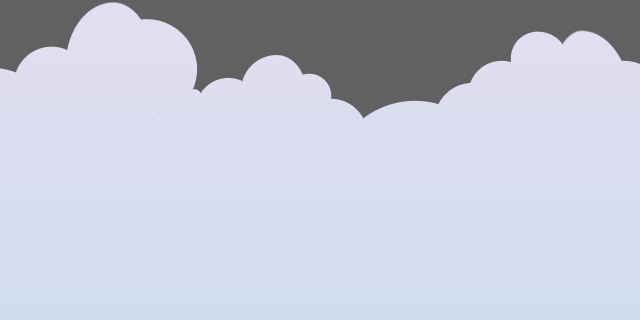
Reproduce this background procedurally as a WebGL 2 fragment shader.

```glsl
#version 300 es
precision highp float;
// Pale lavender-to-blue cloud bank with rounded tops against a flat grey sky.

uniform vec2 u_resolution;
out vec4 fragColor;

// The canvas spans this many design units, whatever its pixel size.
const vec2 CANVAS = vec2(768.0, 384.0);
const float BANK_HEIGHT = 241.5;

const vec3 SKY_GREY = vec3(0.38);
const vec3 CLOUD_LOW = vec3(0.818, 0.865, 0.933);
const vec3 CLOUD_HIGH = vec3(0.89, 0.87, 0.945);

// Dome centres, from left to right.
const int DOME_COUNT = 14;
const vec2 CENTRES[DOME_COUNT] = vec2[](
    vec2(-10.0, 222.5), vec2(62.0, 282.0), vec2(136.0, 306.0), vec2(233.0, 268.0),
    vec2(274.0, 249.0), vec2(332.0, 274.0), vec2(371.0, 269.0), vec2(397.0, 219.0),
    vec2(498.0, 161.0), vec2(567.0, 239.0), vec2(602.0, 271.0), vec2(645.0, 314.0),
    vec2(698.0, 257.0), vec2(748.0, 256.0));

// Dome radii: left, right, up.
const vec3 RADII[DOME_COUNT] = vec3[](
    vec3(80.0), vec3(45.5, 45.5, 46.0), vec3(57.0, 48.5, 75.0), vec3(50.0, 9.0, 9.0),
    vec3(40.0, 40.0, 41.5), vec3(43.0, 35.3, 44.0), vec3(26.5), vec3(45.0, 45.0, 46.5),
    vec3(102.0), vec3(45.5), vec3(40.0), vec3(32.0, 35.4, 32.0),
    vec3(40.4, 60.0, 90.0), vec3(55.0));

// Approximate signed distance to an ellipse at the origin.
float ellipse(vec2 p, vec2 radius) {
    return (length(p / radius) - 1.0) * min(radius.x, radius.y);
}

// Lopsided half ellipse standing on a column that runs down to the ground.
float dome(vec2 p, vec3 radii) {
    float side = p.x < 0.0 ? radii.x : radii.y;
    return ellipse(vec2(p.x, max(p.y, 0.0)), vec2(side, radii.z));
}

// Union of the solid bank, its domes and one overhanging puff.
float cloudBank(vec2 p) {
    float d = p.y - BANK_HEIGHT;
    for (int i = 0; i < DOME_COUNT; i++) {
        d = min(d, dome(p - CENTRES[i], RADII[i]));
    }
    return min(d, ellipse(p - vec2(176.0, 301.0), vec2(60.5, 60.0)));
}

void main() {
    vec2 uv = gl_FragCoord.xy / u_resolution;
    float pixelSize = CANVAS.y / u_resolution.y;

    // Vertical cloud gradient with an antialiased outline.
    vec3 cloud = mix(CLOUD_LOW, CLOUD_HIGH, uv.y);
    float coverage = clamp(0.5 - cloudBank(uv * CANVAS) / pixelSize, 0.0, 1.0);
    fragColor = vec4(mix(SKY_GREY, cloud, coverage), 1.0);
}
```
